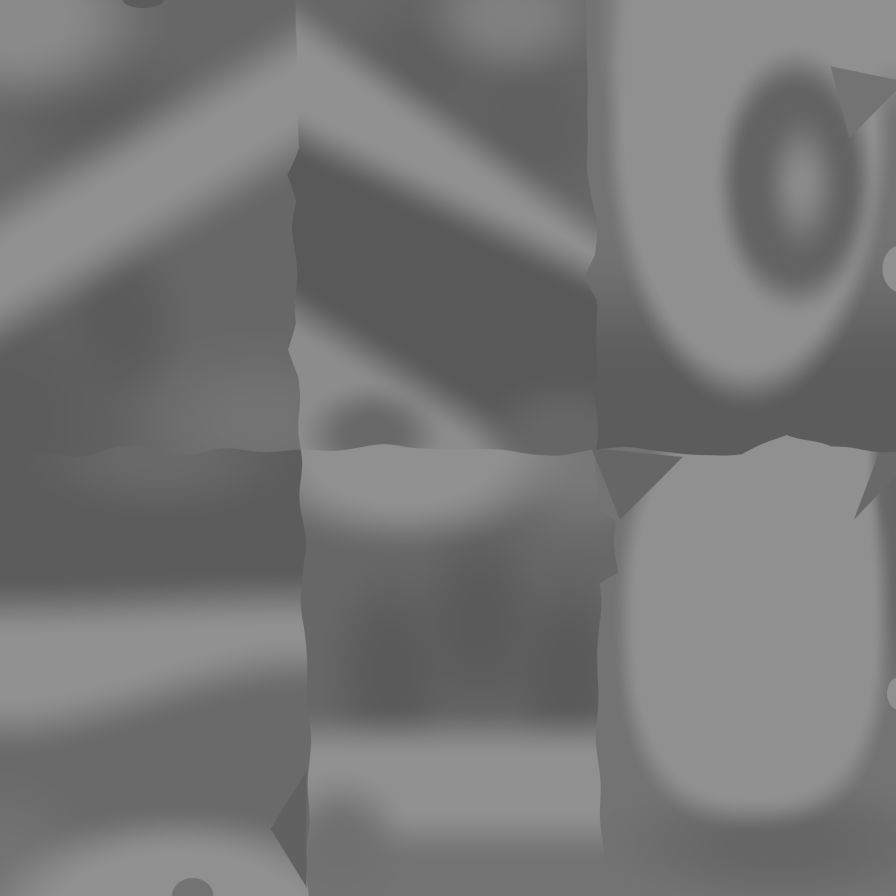
This texture map is drawn by a Shadertoy shader. Its source:

```glsl
// Draws a grey height map: six softly shaded tiles with ragged, chipped seams.

const float LIGHT = 0.565;
const float MID = 0.45;
const float SHADE = 0.405;
const float DARK = 0.348;

vec2 hashGradient(vec2 cell) {
    float a = 6.2832 * fract(sin(dot(cell, vec2(127.1, 311.7))) * 4375.5);
    return vec2(cos(a), sin(a));
}

float gradientNoise(vec2 p) {
    vec2 i = floor(p), f = fract(p);
    vec2 u = f * f * f * (f * (f * 6.0 - 15.0) + 10.0);
    vec2 e = vec2(0.0, 1.0);
    float low = mix(dot(hashGradient(i), f), dot(hashGradient(i + e.yx), f - e.yx), u.x);
    float high = mix(dot(hashGradient(i + e), f - e), dot(hashGradient(i + 1.0), f - 1.0), u.x);
    return mix(low, high, u.y);
}

float blob(vec2 p, vec2 center, vec2 radius, float soft) {
    return 1.0 - smoothstep(1.0 - soft, 1.0 + soft, length((p - center) / radius));
}

float band(float d, float halfWidth, float soft) {
    return 1.0 - smoothstep(halfWidth - soft, halfWidth + soft, abs(d));
}

float notch(float t, float center, float width) {
    return max(0.0, 1.0 - abs(t - center) / width);
}

float cross2(vec2 a, vec2 b) { return a.x * b.y - a.y * b.x; }

float side(vec2 p, vec2 a, vec2 b) { return cross2(normalize(b - a), p - a); }

// Crisp triangular chip
float facet(vec2 p, vec2 a, vec2 b, vec2 c, float aa) {
    float s = sign(cross2(b - a, c - a));
    float d = s * min(s * side(p, a, b), min(s * side(p, b, c), s * side(p, c, a)));
    d = min(s * side(p, a, b), min(s * side(p, b, c), s * side(p, c, a)));
    return smoothstep(-aa, aa, d);
}

float risingStripe(vec2 p) {
    float d = p.y - 0.697 - 0.6 * p.x;
    float v = mix(SHADE, DARK, 0.8 * blob(p, vec2(0.0, 0.53), vec2(0.13), 0.8));
    v = mix(v, DARK, 0.8 * blob(p, vec2(0.137, 0.645), vec2(0.05, 0.07), 0.7));
    v = mix(v, MID, blob(p, vec2(0.29, 0.53), vec2(0.1, 0.06), 0.8));
    v = mix(v, 0.37, blob(p, vec2(0.11, 0.875), vec2(0.08, 0.06), 0.8));
    v = mix(v, 0.54, blob(p, vec2(0.02, 0.98), vec2(0.11, 0.075), 0.6));
    return mix(v, LIGHT, band(d, 0.063, 0.04));
}

float fallingStripe(vec2 p) {
    float x = p.x - 0.332;
    float d = p.y - 0.915 + 0.6 * x;
    float v = mix(DARK, SHADE, smoothstep(-0.05, 0.05, d));
    v = mix(v, 0.375, blob(p, vec2(0.47, 0.93), vec2(0.06), 0.8));
    v = mix(v, 0.375, blob(p, vec2(0.59, 0.86), vec2(0.07), 0.8));
    v = mix(v, 0.5, blob(p, vec2(0.57, 0.985), vec2(0.07, 0.05), 0.7));
    v = mix(v, LIGHT, band(d, mix(0.065, 0.025, x * 3.0), 0.032));
    v = mix(v, 0.55, smoothstep(0.035, -0.035, p.y - 0.655 + 0.63 * x));
    v = mix(v, 0.41, blob(p, vec2(0.415, 0.515), vec2(0.055, 0.04), 0.6));
    return mix(v, 0.4, blob(p, vec2(0.63, 0.51), vec2(0.07, 0.05), 0.6));
}

float ringedOval(vec2 p) {
    float v = mix(0.36, MID, smoothstep(0.57, 0.74, p.y));
    v = mix(v, LIGHT, blob(p, vec2(0.835, 0.857), vec2(0.15, 0.29), 0.1));
    v = mix(v, LIGHT, smoothstep(0.86, 0.94, p.y) * smoothstep(0.66, 0.71, p.x));
    v = mix(v, 0.39, blob(p, vec2(0.888, 0.798), vec2(0.077, 0.127), 0.22));
    return mix(v, 0.54, blob(p, vec2(0.895, 0.795), vec2(0.026, 0.048), 0.85));
}

float archedBands(vec2 p) {
    float t = smoothstep(0.0, 0.34, p.x);
    float d = p.y - mix(0.255, 0.295, t);
    float v = mix(0.415, 0.36, smoothstep(-0.02, 0.02, d));
    v = mix(v, 0.41, blob(p, vec2(0.18, 0.49), vec2(0.1, 0.045), 0.7));
    v = mix(v, MID, blob(p, vec2(0.0, 0.02), vec2(0.08), 0.7));
    v = mix(v, LIGHT, blob(p, vec2(0.2, -0.03), vec2(0.19, 0.105), 0.28));
    return mix(v, LIGHT, band(d, mix(0.068, 0.038, t), 0.035));
}

float spottedBelt(vec2 p) {
    float v = mix(MID, SHADE, smoothstep(0.08, 0.2, p.y));
    for (int i = 0; i < 3; i++) {
        float k = float(i);
        vec2 center = vec2(0.437 + 0.098 * k, 0.25 + 0.055 * k * (2.0 - k));
        v = mix(v, DARK, 0.9 * blob(p, center, vec2(0.052, 0.085), 0.7));
    }
    v = mix(v, 0.47, blob(p, vec2(0.65, 0.5), vec2(0.07, 0.08), 0.6));
    v = mix(v, LIGHT, blob(p, vec2(0.45, 0.5), vec2(0.155, 0.09), 0.35));
    v = mix(v, LIGHT, band(p.y - 0.125, 0.058, 0.03));
    return mix(v, 0.44, blob(p, vec2(0.38, 0.06), vec2(0.05), 0.7));
}

float paleOval(vec2 p) {
    vec2 q = abs((p - vec2(0.842, 0.31)) / vec2(0.145, 0.22));
    float r = pow(pow(q.x, 2.6) + pow(q.y, 2.6), 1.0 / 2.6);
    float v = mix(MID, 0.4, blob(p, vec2(0.87, 0.06), vec2(0.13, 0.05), 0.7));
    v = mix(v, 0.4, smoothstep(0.94, 1.0, p.x) * smoothstep(0.2, 0.35, p.y));
    v = mix(v, LIGHT, 1.0 - smoothstep(0.9, 1.1, r));
    return mix(v, LIGHT, band(p.x - 0.865, 0.11, 0.01) * smoothstep(0.36, 0.43, p.y));
}

void mainImage(out vec4 fragColor, in vec2 fragCoord) {
    vec2 p = fragCoord / iResolution.xy;
    float aa = 0.8 / iResolution.y;

    // Ragged seams between tiles
    float wobble = 0.012 * gradientNoise(vec2(p.y * 14.0, 3.3));
    float seamA = mix(0.344, 0.328, p.y) + wobble - 0.014 * notch(p.y, 0.805, 0.03) - 0.01 * notch(p.y, 0.61, 0.03);
    float seamB = mix(0.674, 0.656, p.y) - wobble - 0.01 * notch(p.y, 0.69, 0.025) + 0.022 * band(p.y - 0.39, 0.035, 0.008);
    float seamY = 0.497 + 0.014 * gradientNoise(vec2(p.x * 15.0, 7.6)) + 0.02 * notch(p.x, 0.878, 0.05);
    float pastA = smoothstep(-aa, aa, p.x - seamA);
    float pastB = smoothstep(-aa, aa, p.x - seamB);
    float above = smoothstep(-aa, aa, p.y - seamY);

    // Chips in the lower tiles and the upper right tile
    float low = mix(mix(archedBands(p), spottedBelt(p), pastA), paleOval(p), pastB);
    low = mix(low, 0.4, facet(p, vec2(0.66, 0.5), vec2(0.762, 0.49), vec2(0.692, 0.42), aa));
    low = mix(low, 0.41, facet(p, vec2(0.983, 0.5), vec2(1.03, 0.5), vec2(0.953, 0.42), aa));
    low = mix(low, 0.38, facet(p, vec2(0.302, 0.075), vec2(0.342, 0.14), vec2(0.342, 0.01), aa));
    float high = mix(mix(risingStripe(p), fallingStripe(p), pastA), ringedOval(p), pastB);
    high = mix(high, 0.45, facet(p, vec2(0.927, 0.926), vec2(1.01, 0.909), vec2(0.948, 0.846), aa));
    float v = mix(low, high, above);

    // Specks on the outer border
    v = mix(v, LIGHT, blob(p, vec2(1.005, 0.7), vec2(0.02, 0.026), 0.05));
    v = mix(v, LIGHT, blob(p, vec2(1.003, 0.226), vec2(0.013, 0.018), 0.05));
    v = mix(v, 0.36, blob(p, vec2(0.16, 1.0), vec2(0.023, 0.009), 0.08));
    v = mix(v, MID, blob(p, vec2(0.215, 0.0), vec2(0.023, 0.02), 0.05));
    fragColor = vec4(vec3(v), 1.0);
}
```
